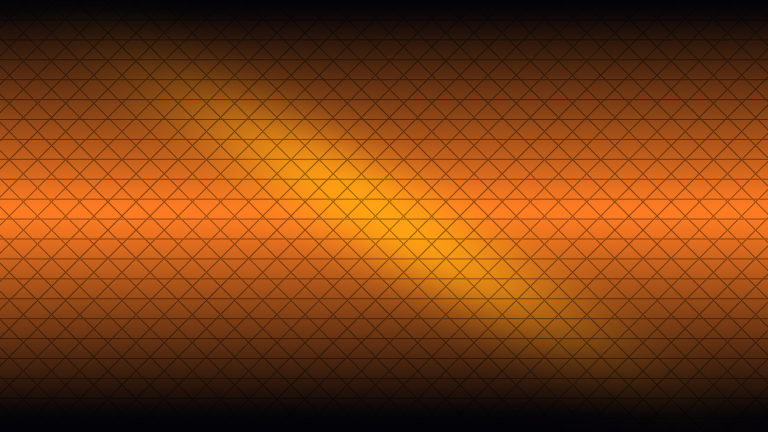
A Shadertoy shader for this background:

```glsl
// A horizontal orange band fading to near black above and below,
// crossed by a tilted golden glow, under a thin dark lattice made of
// three repeated line families: level, rising and falling.
#define BAND_CENTER 0.509
#define BAND_REACH 0.455
#define GLOW_TILT radians(-30.0)
#define GLOW_SIZE vec2(0.44, 0.098)
#define LINE_PERIOD 0.0461
#define LINE_HALF_WIDTH 0.0012
#define LINE_DARKNESS 0.42

const vec3 NIGHT = vec3(0.008, 0.008, 0.025);
const vec3 ORANGE = vec3(1.0, 0.485, 0.135);
const vec3 GOLD = vec3(1.0, 0.645, 0.07);

// Nearly linear falloff with a slightly rounded crest and soft foot
float bandLight(float y) {
    float d = sqrt(pow(y - BAND_CENTER, 2.0) + 0.0004) - 0.018;
    float ramp = 1.0 - d / BAND_REACH;
    return 0.5 * (ramp + sqrt(ramp * ramp + 0.001));
}

// Elongated Gaussian, rotated about the middle of the canvas
float tiltedGlow(vec2 p) {
    float c = cos(GLOW_TILT), s = sin(GLOW_TILT);
    vec2 q = vec2(c * p.x + s * p.y, c * p.y - s * p.x) / GLOW_SIZE;
    return exp(-dot(q, q));
}

// Antialiased coverage of evenly repeated lines along one axis
float repeatedLine(float t, float pixel) {
    float d = abs(fract(t / LINE_PERIOD + 0.5) - 0.5) * LINE_PERIOD;
    float edge = clamp((LINE_HALF_WIDTH - d) / pixel + 0.5, 0.0, 1.0);
    return edge * min(1.0, 2.0 * LINE_HALF_WIDTH / pixel);
}

void mainImage(out vec4 fragColor, in vec2 fragCoord) {
    float pixel = 1.0 / iResolution.y;
    vec2 uv = fragCoord * pixel;
    vec2 center = vec2(0.5 * iResolution.x * pixel, 0.5);

    // Band and glow
    vec3 color = mix(NIGHT, ORANGE, clamp(bandLight(uv.y), 0.0, 1.0));
    color = mix(color, GOLD, 0.95 * tiltedGlow(uv - center));

    // Lattice, anchored at the left corners
    float depth = 1.0 - uv.y;
    float level = repeatedLine(depth, pixel);
    float rising = repeatedLine((uv.x + depth) * sqrt(0.5), pixel);
    float falling = repeatedLine((uv.x + uv.y) * sqrt(0.5), pixel);
    float lattice = max(level, max(rising, falling));
    color *= 1.0 - LINE_DARKNESS * lattice;

    fragColor = vec4(color, 1.0);
}
```
